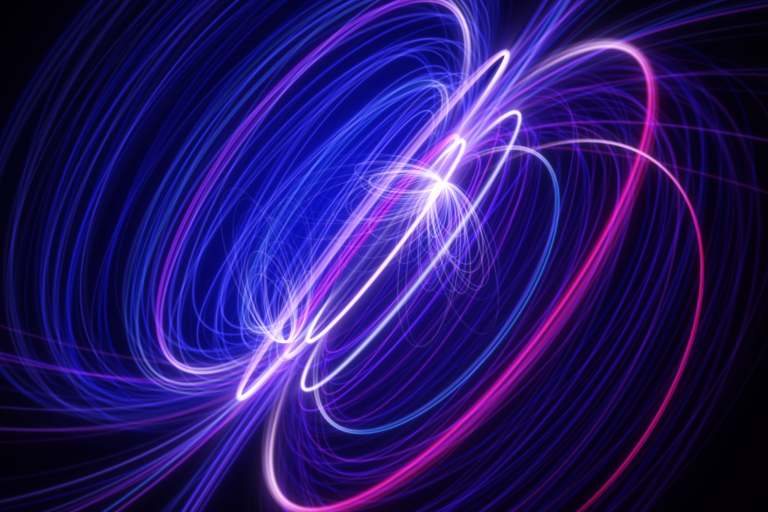
Write a Shadertoy shader that draws this background.

```glsl
const vec3 BLUE = vec3(0.04, 0.06, 1.05);
const vec3 VIOLET = vec3(0.33, 0.13, 1.0);
const vec3 CYAN = vec3(0.14, 0.42, 1.1);
const vec3 MAGENTA = vec3(0.75, 0.10, 0.80);
const vec3 RED = vec3(1.0, 0.08, 0.32);
const vec3 PALE = vec3(0.85, 0.70, 1.1);

float hash(float n) {
    return fract(sin(n * 127.1) * 43758.5453);
}

vec2 rotate(vec2 p, float angle) {
    float c = cos(angle), s = sin(angle);
    return vec2(c * p.x - s * p.y, s * p.x + c * p.y);
}

float stroke(float d, float width, float halo) {
    return exp(-d * d / (width * width)) + halo * exp(-d / (width * 5.0));
}

float blob(vec2 p, vec2 center, vec2 radii) {
    vec2 q = (p - center) / radii;
    return exp(-dot(q, q));
}

float ellipseDistance(vec2 p, vec2 radii) {
    float f = length(p / radii);
    return abs(f - 1.0) * f / max(length(p / (radii * radii)), 0.001);
}

// Fades the half of a loop that faces away from the given side
float facing(float across, float side) {
    return smoothstep(-0.95, 0.05, across * side);
}

// Uneven close strands sharing one elliptical path, paler at the tips
vec3 bundle(vec2 p, vec2 center, vec2 radii, float spread, float side, float width, vec3 tint) {
    vec2 q = p - center;
    float across = q.y / radii.y * side;
    vec3 light = vec3(0.0);
    float tip = 1.0 - smoothstep(-0.4, 0.55, across);
    for (int i = 0; i < 7; i++) {
        float id = float(i) + radii.x * 31.0;
        vec2 r = radii + spread * (2.0 * hash(id) - 1.0) * vec2(0.45, 1.0);
        float strength = 0.25 + 0.9 * hash(id + 0.3);
        vec3 shade = mix(mix(tint, VIOLET, 0.5 * hash(id + 0.6)), PALE, tip * 0.8);
        light += shade * strength * stroke(ellipseDistance(q, r), width, 0.09);
    }
    return light * facing(across, 1.0) * (1.0 + 0.7 * tip);
}

// Nested fine loops on one side of the axis
vec3 loops(vec2 p, float side, vec3 inner, vec3 outer) {
    vec3 sum = vec3(0.0);
    for (int i = 0; i < 84; i++) {
        float id = float(i) + side * 100.0 + 200.0;
        float t = (float(i) + hash(id)) / 84.0;
        vec2 radii = vec2(mix(0.24, 0.68, t) + 0.08 * (hash(id + 0.3) - 0.5), mix(0.02, 0.38, t));
        vec2 center = vec2(0.04 + 0.06 * (hash(id + 0.5) - 0.5), side * radii.y * 0.95);
        vec2 q = rotate(p - center, 0.26 * (hash(id + 0.7) - 0.5));
        float width = mix(0.0017, 0.005, hash(id + 0.9) * t);
        float pick = hash(id + 0.2);
        float strength = mix(0.75, 0.13, sqrt(t)) * (0.2 + 1.6 * pick * pick);
        vec3 tint = mix(inner, outer, hash(id + 0.4));
        sum += tint * strength * facing(q.y / radii.y, side) * stroke(ellipseDistance(q, radii), width, 0.11);
    }
    return sum;
}

// Small hair-like loops that all pass through one pole
vec3 spray(vec2 p, vec2 pole, float along, float side) {
    vec3 sum = vec3(0.0);
    for (int i = 0; i < 26; i++) {
        float id = float(i) + side * 30.0 + along * 60.0 + 900.0;
        float size = mix(0.05, 0.17, hash(id));
        vec2 q = rotate(p - pole, side * along * mix(0.15, 1.1, hash(id + 0.2)));
        q.x += along * size;
        float d = ellipseDistance(q, vec2(size, size * mix(0.25, 0.55, hash(id + 0.4))));
        sum += mix(BLUE, PALE, hash(id + 0.6)) * stroke(d, 0.0016, 0.08);
    }
    return sum * exp(-8.0 * length(p - pole));
}

// Open curves leaving both poles, bending to opposite sides
vec3 streaks(vec2 p) {
    vec3 sum = vec3(0.0);
    float pole = p.x < 0.0 ? -1.0 : 1.0;
    vec2 q = p * pole;
    float s = max(q.x - 0.19, 0.0);
    for (int i = 0; i < 34; i++) {
        float id = float(i) + pole * 40.0 + 700.0;
        float t = hash(id);
        float bend = -0.12 + 4.0 * t * t * t;
        float offset = 0.05 * (hash(id + 0.6) - 0.5);
        float d = abs(q.y - offset - bend * s * s) / sqrt(1.0 + 4.0 * bend * bend * s * s);
        vec3 tint = mix(mix(BLUE, CYAN, hash(id + 0.1)), mix(VIOLET, MAGENTA, t), hash(id + 0.8));
        float pick = hash(id + 0.4);
        sum += tint * (0.12 + 0.9 * pick * pick) * stroke(d, 0.0028, 0.14);
    }
    return sum * smoothstep(0.0, 0.12, s) * exp(-s * 1.1);
}

void mainImage(out vec4 fragColor, in vec2 fragCoord) {
    // x runs along the tilted axis, y across it toward the lower right
    vec2 c = (fragCoord - 0.5 * iResolution.xy) / iResolution.y + vec2(0.027, 0.004);
    vec2 axis = vec2(0.612, 0.791);
    vec2 p = vec2(dot(c, axis), dot(c, vec2(axis.y, -axis.x)));

    // Soft haze
    vec3 color = vec3(0.008, 0.002, 0.025);
    color += BLUE * 0.55 * blob(p, vec2(0.03, -0.12), vec2(0.30, 0.15));
    color += BLUE * 0.10 * blob(p, vec2(0.02, -0.30), vec2(0.55, 0.32));
    color += mix(BLUE, VIOLET, 0.5) * 0.20 * blob(p, vec2(0.02, 0.16), vec2(0.38, 0.20));

    // Fine loops, brightest around the poles
    vec2 upper = vec2(0.20, 0.02), lower = vec2(-0.23, -0.03);
    float poleGlow = exp(-9.0 * length(p - upper)) + 0.5 * exp(-9.0 * length(p - lower));
    vec3 fine = loops(p, -1.0, BLUE, mix(VIOLET, CYAN, 0.35));
    fine += loops(p, 1.0, BLUE, mix(VIOLET, MAGENTA, 0.4)) * 0.8;
    color += fine * (0.85 + 1.5 * poleGlow) + streaks(p);
    color += 0.9 * spray(p, upper, 1.0, 1.0) + 0.6 * spray(p, upper, 1.0, -1.0);
    color += 0.6 * spray(p, lower, -1.0, -1.0);

    // Left main loops
    color += 0.50 * bundle(p, vec2(0.045, -0.175), vec2(0.44, 0.172), 0.009, -1.0, 0.0021, mix(VIOLET, MAGENTA, 0.3));
    color += 0.22 * bundle(p, vec2(0.03, -0.19), vec2(0.47, 0.21), 0.03, -1.0, 0.002, CYAN);
    color += 0.40 * bundle(p, vec2(0.05, -0.10), vec2(0.30, 0.09), 0.018, -1.0, 0.002, CYAN);
    color += 0.80 * bundle(p, vec2(0.054, -0.035), vec2(0.425, 0.034), 0.010, -1.0, 0.0024, mix(VIOLET, PALE, 0.4));
    color += 0.75 * bundle(p, vec2(0.02, -0.012), vec2(0.27, 0.026), 0.014, -1.0, 0.0021, MAGENTA);

    // Right main loops
    color += 0.95 * bundle(p, vec2(0.045, 0.004), vec2(0.245, 0.024), 0.005, 1.0, 0.0027, mix(MAGENTA, PALE, 0.8));
    color += 0.80 * bundle(p, vec2(0.06, 0.055), vec2(0.34, 0.047), 0.006, 1.0, 0.0026, mix(CYAN, PALE, 0.55));
    color += 0.25 * bundle(p, vec2(0.03, 0.14), vec2(0.33, 0.155), 0.006, 1.0, 0.002, CYAN);
    color += 0.65 * bundle(p, vec2(0.077, 0.163), vec2(0.56, 0.205), 0.022, 1.0, 0.0033, RED);
    color += 0.24 * bundle(p, vec2(0.0, 0.33), vec2(0.49, 0.31), 0.004, 1.0, 0.002, RED) * smoothstep(-0.4, 0.1, p.x);

    // Hot spot at the upper pole, then richer colour and darker corners
    color += vec3(0.5, 0.3, 1.0) * 0.8 * blob(p, vec2(0.20, 0.01), vec2(0.075, 0.032));
    color = max(mix(vec3(dot(color, vec3(0.3, 0.5, 0.2))), color, 1.12), 0.0);
    color *= mix(0.35, 1.0, smoothstep(1.08, 0.48, length(c)));
    fragColor = vec4(1.0 - exp(-1.5 * color), 1.0);
}
```
